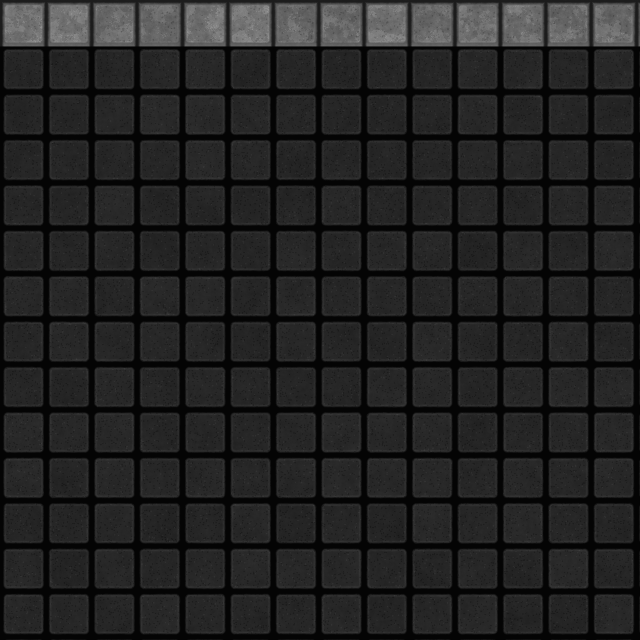
Write a three.js fragment shader that draws this texture.

```glsl
// Grid of worn charcoal tiles with black joints and one pale grey row along the top.
varying vec2 vUv;

#define PITCH 0.07095
#define ORIGIN vec2(0.0014, 0.0049)
#define PALE_ROW 13.0
#define RIM_INSET 0.09
#define CORNER_RADIUS 0.06
#define RIM_WIDTH 0.02
#define JOINT_COLOR vec3(0.017)
#define DARK_FACE vec3(0.15)
#define PALE_FACE vec3(0.44)
#define PALE_BEVEL vec3(0.34)
#define PALE_JOINT vec3(0.11)
#define WEAR 1.0

float hash(vec2 p) {
  return fract(sin(dot(p, vec2(12.99, 78.23))) * 4375.5);
}

// Layered, warped sines, roughly -1 to 1
float mottle(vec2 p) {
  float sum = 0.0;
  float gain = 0.55;
  for (int i = 0; i < 6; i++) {
    p = mat2(0.8, 0.6, -0.6, 0.8) * p * 1.8 + 3.7;
    vec2 warp = p + 1.4 * sin(p.yx * 0.7 + 1.9);
    sum += gain * sin(warp.x) * sin(warp.y);
    gain *= 0.68;
  }
  return sum;
}

// Cellular noise: distance to the nearest point and its random id
vec2 cellular(vec2 p) {
  vec2 base = floor(p);
  vec2 nearest = vec2(9.0, 0.0);
  for (int j = -1; j <= 1; j++) {
    for (int i = -1; i <= 1; i++) {
      vec2 cell = base + vec2(float(i), float(j));
      vec2 point = cell + vec2(hash(cell), hash(cell + 41.3));
      float d = length(p - point);
      if (d < nearest.x) nearest = vec2(d, hash(cell + 17.7));
    }
  }
  return nearest;
}

// Signed distance to the rim of a tile, negative on the face
float tileDistance(vec2 p) {
  vec2 q = abs(p - 0.5) - (0.5 - RIM_INSET - CORNER_RADIUS);
  return length(max(q, 0.0)) + min(max(q.x, q.y), 0.0) - CORNER_RADIUS;
}

float rimGlow(float d) {
  float x = (d + 0.008) / RIM_WIDTH;
  return exp(-x * x);
}

vec3 darkTile(vec2 grid, float dist, float tone, float stain, float grain) {
  // Stone face with pits and a few pale flecks
  vec2 speck = cellular(grid * 17.0);
  float dot1 = 1.0 - smoothstep(0.12, 0.42, speck.x);
  float pits = dot1 * step(0.66, speck.y);
  float flecks = dot1 * step(speck.y, 0.07);
  vec3 face = DARK_FACE + (tone - 0.5) * 0.016;
  face += WEAR * (0.012 * stain + 0.010 * grain - 0.035 * pits + 0.035 * flecks);

  // Worn rim, then the soft drop into the joint
  face += rimGlow(dist) * (0.034 + 0.012 * grain);
  float drop = smoothstep(0.002, 0.05, dist + 0.006 * grain);
  return mix(face, JOINT_COLOR, drop);
}

vec3 paleTile(vec2 grid, float dist, float tone, float stain, float grain) {
  // Flaked patches, fine scratches and chips
  float flake = mottle(grid * 3.1 + 8.0);
  float patches = smoothstep(-0.05, 0.12, flake + 0.3 * stain - 0.15);
  float scratch = 1.0 - smoothstep(0.0, 0.07, abs(mottle(grid * vec2(2.2, 3.4) + 21.0)));
  vec2 chip = cellular(grid * 14.0);
  float chips = (1.0 - smoothstep(0.1, 0.4, chip.x)) * step(0.75, chip.y);
  vec3 face = PALE_FACE + (tone - 0.5) * 0.07;
  face += WEAR * (0.05 * (patches - 0.4) + 0.035 * stain + 0.035 * grain);
  face += WEAR * (0.05 * scratch * step(0.1, stain) - 0.06 * chips);

  // Bevel, brighter along the lower lip
  float lip = 1.0 - smoothstep(0.02, 0.11, grid.y - PALE_ROW);
  vec3 bevel = PALE_BEVEL + 0.05 * lip + 0.02 * grain;
  vec3 color = mix(face, bevel, smoothstep(-0.025, 0.025, dist));
  color += 0.035 * rimGlow(dist);

  // Upright joints and the line along the top
  float side = abs(grid.x - floor(grid.x + 0.5));
  float top = abs(grid.y - PALE_ROW - 1.0);
  float open = smoothstep(0.012, 0.075, min(side, top) + 0.005 * grain);
  return mix(PALE_JOINT, color, open);
}

void main() {
  vec2 grid = (vUv - ORIGIN) / PITCH;
  vec2 tile = floor(grid);
  float dist = tileDistance(fract(grid));

  // Variation that differs from tile to tile
  float tone = hash(tile + 5.3);
  vec2 local = grid + 7.0 * vec2(hash(tile), hash(tile + 9.1));
  float stain = mottle(local * 1.6);
  float grain = mottle(grid * 9.0);

  vec3 dark = darkTile(grid, dist, tone, stain, grain);
  vec3 pale = paleTile(grid, dist, tone, stain, grain);
  float paleMask = smoothstep(-0.015, 0.02, grid.y - PALE_ROW);
  gl_FragColor = vec4(mix(dark, pale, paleMask), 1.0);
}
```
